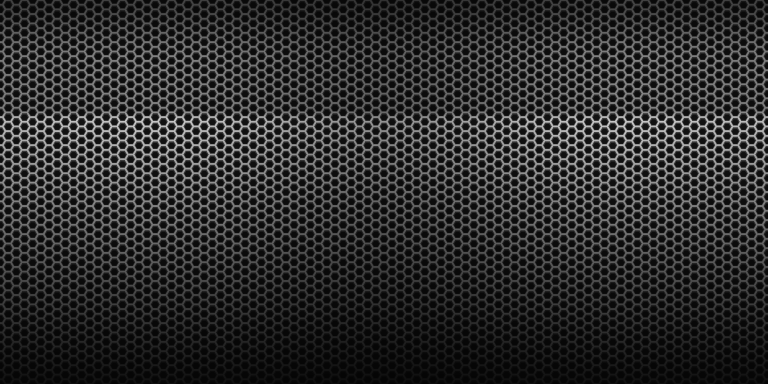
A Shadertoy shader for this pattern:

```glsl
const vec2 REPEATS = vec2(47.0, 41.0);  // hexagon pairs across, rows down
const float WIRE_HALF_WIDTH = 0.095;    // in row heights
const float FLOOR_INRADIUS = 0.31;
const float WALL_SHIFT = 0.05;          // depth offset of the hole floor
const float WALL_SHADE = 0.3;
const float FLOOR_SHADE = 0.07;
const float BLACK_LEVEL = 0.018;
const float HORIZON = 0.69;             // height of the bright band
const float PEAK_LIGHT = 0.77;
const float UPPER_LIGHT = 0.5;
const float TOP_LIGHT = 0.25;
const float BOTTOM_LIGHT = 0.05;
const float FALLOFF = 1.15;
const float TAU = 6.2831853;
const float SQRT3 = 1.7320508;

// Offset from the nearest centre of a flat-topped hexagon lattice
vec2 hexLocal(vec2 p) {
    vec2 period = vec2(SQRT3, 1.0);
    vec2 a = mod(p, period) - 0.5 * period;
    vec2 b = mod(p + 0.5 * period, period) - 0.5 * period;
    return dot(a, a) < dot(b, b) ? a : b;
}

// Distance to a flat-topped hexagon of the given inradius
float hexDistance(vec2 p, float inradius) {
    p = abs(p);
    return max(p.y, dot(p, vec2(0.5 * SQRT3, 0.5))) - inradius;
}

// Bright horizon fading downward, with two broad side highlights
float metalLight(vec2 uv) {
    float lower = mix(BOTTOM_LIGHT, PEAK_LIGHT, pow(min(uv.y / HORIZON, 1.0), FALLOFF));
    float upper = mix(UPPER_LIGHT, TOP_LIGHT, smoothstep(0.84, 1.0, uv.y));
    float vertical = mix(lower, upper, smoothstep(HORIZON - 0.005, HORIZON + 0.025, uv.y));
    float sides = 0.9 + 0.1 * cos(TAU * uv.x) - 0.07 * cos(2.0 * TAU * uv.x);
    return vertical * sides;
}

void mainImage(out vec4 fragColor, in vec2 fragCoord) {
    vec2 uv = fragCoord / iResolution.xy;
    vec2 cell = hexLocal(uv * REPEATS * vec2(SQRT3, 1.0));
    float softness = 0.6 * REPEATS.y / iResolution.y;

    // Wire mesh over recessed walls and dark floors
    float wire = smoothstep(-softness, softness, hexDistance(cell, 0.5 - WIRE_HALF_WIDTH));
    vec2 floorCell = cell + vec2(0.0, WALL_SHIFT);
    float wall = smoothstep(-softness, softness, hexDistance(floorCell, FLOOR_INRADIUS));
    float hole = mix(FLOOR_SHADE, WALL_SHADE, wall);

    float value = BLACK_LEVEL + metalLight(uv) * mix(hole, 1.0, wire);
    fragColor = vec4(vec3(value), 1.0);
}
```
